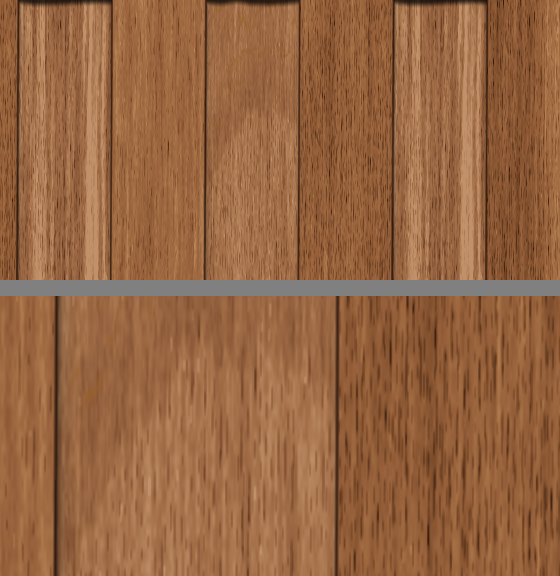
Top: the whole. Bottom: its middle third, enlarged.
This texture is drawn by a Shadertoy shader. Its source:

```glsl
#define PITCH 0.335          // plank width, in canvas heights
#define FIRST_SEAM 0.063     // position of the first seam
#define LEAN 0.005           // sideways drift of seams over the height
#define SEAM_WIDTH 0.0025
#define PORE_DEPTH 1.35
#define FINE_GRAIN 1.0
#define TOP_SHADOW 0.015
#define SIDE_SHADOW 0.006

float hash(vec2 p) {
    vec3 q = fract(vec3(p.xyx) * 0.1031);
    q += dot(q, q.yzx + 33.33);
    return fract((q.x + q.y) * q.z);
}

float noise(vec2 p) {
    vec2 i = floor(p), f = fract(p);
    f = f * f * (3.0 - 2.0 * f);
    return mix(mix(hash(i), hash(i + vec2(1, 0)), f.x),
               mix(hash(i + vec2(0, 1)), hash(i + vec2(1, 1)), f.x), f.y);
}

// Noise centred on zero, about -1 to 1
float wave(vec2 p) { return 2.0 * noise(p) - 1.0; }

float bump(float x, float centre, float width) {
    float d = (x - centre) / width;
    return exp(-d * d);
}

// Short upright marks, one per cell at most
float dashes(vec2 p, vec2 cells, float density, float seed) {
    vec2 q = p * cells;
    q.y += 17.0 * hash(vec2(floor(q.x), seed));
    vec2 id = floor(q) + seed * 13.0;
    vec2 f = fract(q) - 0.5;
    f.x += 0.4 * (hash(id + 5.3) - 0.5);
    float halfLength = mix(0.22, 0.48, hash(id + 9.7));
    return step(hash(id), density)
         * (1.0 - smoothstep(0.05, 0.3, abs(f.x)))
         * (1.0 - smoothstep(halfLength - 0.2, halfLength, abs(f.y)));
}

// Colour ramp from deep pore (0) to pale wood (5)
vec3 woodColor(float tone) {
    vec3 c = mix(vec3(0.21, 0.11, 0.05), vec3(0.37, 0.22, 0.13), clamp(tone, 0.0, 1.0));
    c = mix(c, vec3(0.48, 0.30, 0.18), clamp(tone - 1.0, 0.0, 1.0));
    c = mix(c, vec3(0.57, 0.37, 0.24), clamp(tone - 2.0, 0.0, 1.0));
    c = mix(c, vec3(0.64, 0.44, 0.29), clamp(tone - 3.0, 0.0, 1.0));
    return mix(c, vec3(0.73, 0.54, 0.39), clamp(tone - 4.0, 0.0, 1.3));
}

void mainImage(out vec4 fragColor, in vec2 fragCoord) {
    vec2 p = fragCoord / iResolution.y;
    float pixel = 1.0 / iResolution.y;

    // Plank index, position across it, and kind of board
    float across = (p.x - FIRST_SEAM - LEAN * (p.y - 0.5)) / PITCH;
    float plank = floor(across);
    float u = across - plank;
    float recessed = 1.0 - mod(plank, 2.0);
    int kind = plank > 4.5 ? 4 : int(mod(plank, 4.0));
    float seed = float(kind) * 7.0 + 3.0;

    // Base tone, streak strength, pore density, warmth
    vec4 boards[5] = vec4[5](
        vec4(4.00, 0.95, 0.50, 0.05), vec4(3.70, 0.40, 0.16, 0.60),
        vec4(4.10, 0.30, 0.42, 0.10), vec4(3.40, 0.50, 0.80, 0.70),
        vec4(2.95, 0.60, 0.50, 0.70));
    vec4 board = boards[kind];

    // Long streaks and fine fibre
    vec2 g = vec2(u + 0.015 * wave(vec2(u * 3.0, p.y * 2.0 + seed)), p.y);
    float tone = board.x;
    tone += 0.55 * board.y * wave(g * vec2(12.0, 0.9) + seed * 11.0);
    tone += 0.90 * board.y * wave(g * vec2(30.0, 1.3) + seed * 23.0);
    tone += 0.80 * board.y * wave(g * vec2(58.0, 2.2) + seed * 31.0);
    tone += 0.30 * wave(g * vec2(3.0, 1.6) + seed * 5.0);
    tone += FINE_GRAIN * 0.5 * wave(vec2(u * 75.0, p.y * 11.0) + seed * 3.0);
    tone += FINE_GRAIN * 0.4 * wave(vec2(u * 110.0, p.y * 70.0) + seed);

    // Figure of each board
    float poreMask = 1.0;
    float gold = 0.0;
    if (kind == 0) {
        float pale = bump(g.x, 0.83, 0.10);
        tone += 0.9 * pale - 0.5 * bump(g.x, 0.50, 0.13);
        tone -= 1.0 * bump(g.x, 0.88, 0.012) + 0.8 * bump(g.x, 0.96, 0.02);
        poreMask = 1.0 - 0.6 * pale;
    } else if (kind == 1) {
        tone -= 0.7 * bump(g.x, 0.42, 0.05);
    } else if (kind == 2) {
        float jag = 0.10 * noise(vec2(u * 26.0, p.y * 3.0)) + 0.05 * noise(vec2(u * 60.0, 4.0));
        float arch = p.y + 0.75 * (u - 0.65) * (u - 0.65) + jag;
        float upper = smoothstep(0.68, 0.71, arch);
        tone -= 0.75 * upper * (1.0 - 0.6 * smoothstep(0.78, 1.0, arch));
        poreMask = mix(1.0, 0.35, upper);
        float rings = abs(fract(arch * 9.0 + 0.5 * wave(vec2(u * 5.0, p.y * 7.0))) - 0.5);
        gold = smoothstep(0.80, 0.88, arch) * (1.0 - smoothstep(0.03, 0.12, rings))
             * smoothstep(0.35, 0.6, noise(vec2(u * 9.0, p.y * 15.0)));
    } else if (kind == 4) {
        tone += 0.8 * smoothstep(0.45, 0.8, u) - 0.3 * bump(g.x, 0.2, 0.15);
    }

    // Dark pores and a few pale flecks
    vec2 local = vec2(u * PITCH, p.y);
    float pores = dashes(local, vec2(115.0, 11.0), board.z, seed)
                + 0.8 * dashes(local, vec2(150.0, 24.0), board.z, seed + 2.0);
    tone -= PORE_DEPTH * poreMask * pores;
    tone += 0.8 * dashes(local, vec2(120.0, 34.0), 0.035, seed + 4.0);

    vec3 color = woodColor(tone);
    color *= mix(vec3(1.0), vec3(1.01, 0.98, 0.88), board.w);
    color = mix(color, vec3(0.60, 0.38, 0.17), 0.6 * gold);

    // Shadows on recessed boards, then the gaps between boards
    float left = u * PITCH;
    float right = (1.0 - u) * PITCH;
    float shade = 0.55 * exp(-left / SIDE_SHADOW) + 0.2 * exp(-right / (0.5 * SIDE_SHADOW));
    float drop = (1.0 - p.y) / TOP_SHADOW + 0.4 * wave(vec2(u * 6.0, seed));
    shade = max(shade, 0.75 * (1.0 - smoothstep(0.0, 1.9, drop)));
    color *= 1.0 - recessed * shade;
    float gap = 1.0 - smoothstep(0.0, SEAM_WIDTH + pixel, min(left, right));
    color = mix(color, vec3(0.17, 0.09, 0.05), 0.8 * gap);

    fragColor = vec4(color, 1.0);
}
```
